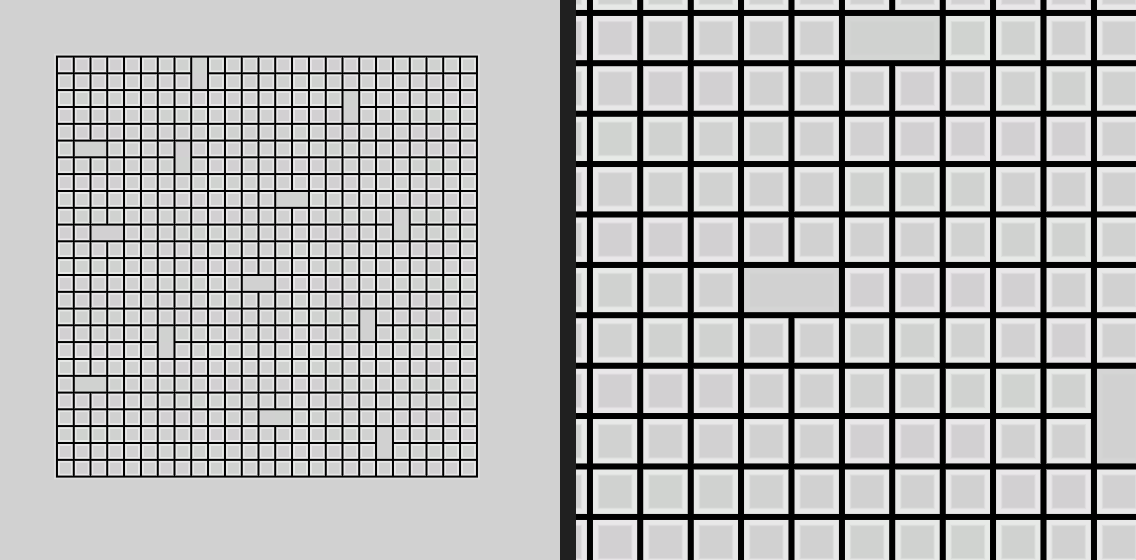
Left, the full canvas; right, a detail of the centre.
Give the GLSL for this pattern, as a WebGL 1 fragment shader.

```glsl
precision highp float;
// Black 25 by 25 cell grid on light grey, with pale cell rims and a few cells joined in pairs.

uniform vec2 u_resolution;

// Signed distance to an axis-aligned box, square-cornered on both sides
float boxDistance(vec2 p, vec2 halfSize) {
  vec2 q = abs(p) - halfSize;
  return max(q.x, q.y);
}

// Lower-left cell of joined pair i; the pair extends by one cell along step
vec2 pairCell(float i, vec2 step) {
  vec2 jitter = 0.06 * sin(i * i * vec2(1.7, 2.3));
  vec2 spread = fract(i * vec2(0.7549, 0.5698) + jitter);
  return floor(spread * (25.0 - step));
}

void main() {
  // Cell coordinates: the grid spans 0 to 25 on both axes
  vec2 p = (gl_FragCoord.xy / u_resolution - vec2(0.1016, 0.1490)) / 0.03;
  float pixel = 1.0 / (0.03 * min(u_resolution.x, u_resolution.y));

  // Distance to the nearest grid line, inside and outside the frame
  float frame = boxDistance(p - 12.5, vec2(12.5));
  vec2 edge = 0.5 - abs(fract(p) - 0.5);
  float lineDistance = frame > 0.0 ? frame : min(edge.x, edge.y);
  float rimStrength = frame > 0.0 ? 0.05 : 0.09;

  // Joined pairs drop the wall between them and their pale rim
  for (int i = 1; i <= 13; i++) {
    float n = float(i);
    vec2 step = mod(n, 2.0) > 0.5 ? vec2(0.0, 1.0) : vec2(1.0, 0.0);
    vec2 halfSize = 0.5 * (1.0 + step);
    float pair = boxDistance(p - pairCell(n, step) - halfSize, halfSize);
    if (pair < 0.0) {
      lineDistance = -pair;
      rimStrength = 0.015;
    }
  }

  // Grey ground with a very faint tint that drifts from cell to cell
  vec3 color = vec3(0.82);
  if (frame < 0.0) {
    vec2 cell = floor(p);
    float drift = sin(cell.y * 1.9 + sin(cell.x * 0.8)) * sin(cell.x * 0.45 + 1.0);
    color += drift * vec3(0.005, -0.006, 0.005);
  }

  // Pale rim beside the lines, then the lines themselves
  color += rimStrength * (1.0 - smoothstep(0.14, 0.14 + max(pixel, 0.06), lineDistance));
  float ink = 1.0 - smoothstep(0.06 - 0.5 * pixel, 0.06 + 0.5 * pixel, lineDistance);
  gl_FragColor = vec4(mix(color, vec3(0.0), ink), 1.0);
}
```
